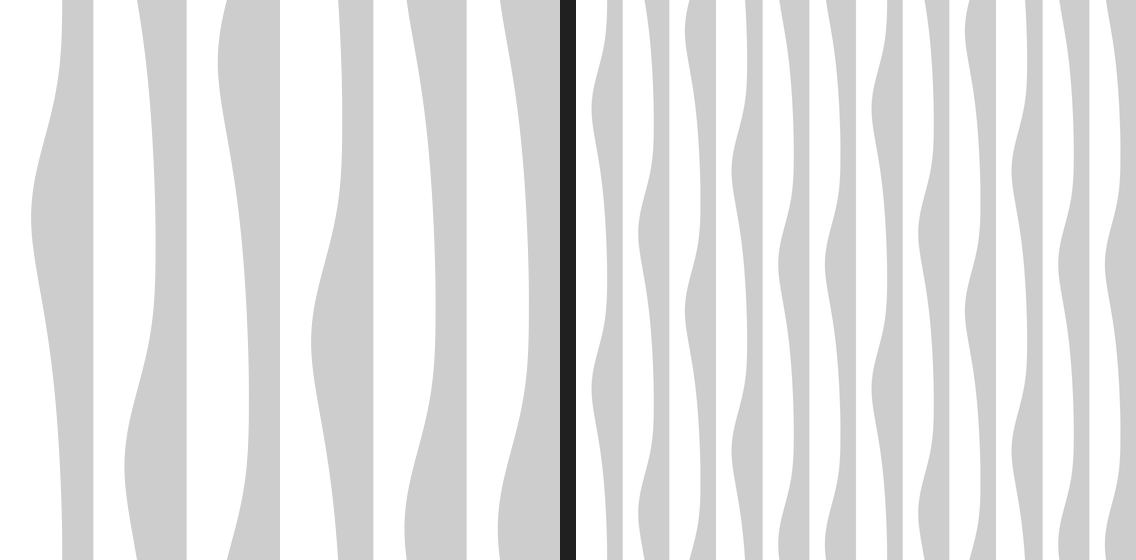
Left: one tile. Right: repeated 2 by 2.
A three.js fragment shader for this pattern:

```glsl
// Six grey bands on white, each with a straight right edge and a swelling left edge.
// One lopsided wave per band, warped from a cosine, sets the left edge; each band
// shifts it by a whole number of steps, so the tile wraps in both directions.

#define COLUMNS 6.0
#define STEPS 18.0                    // vertical shifts per tile
#define SHIFTS_A vec3(7.0, 15.0, 2.0) // shift of bands 0 to 2, in steps
#define SHIFTS_B vec3(11.0, 17.0, 17.0) // shift of bands 3 to 5
#define EDGE_MIN 0.3333               // left edge at the widest part of a band
#define EDGE_MAX 0.6667               // left edge at the narrowest part
#define TAPER 0.592                   // share of the wave spent narrowing
#define PAPER vec3(1.0)
#define INK vec3(0.803)

varying vec2 vUv;

const float PI = 3.14159265;

// Picks the shift of one band.
float bandShift(float band) {
  vec3 slot = vec3(0.0, 1.0, 2.0);
  vec3 first = vec3(lessThan(abs(slot - band), vec3(0.5)));
  vec3 second = vec3(lessThan(abs(slot + 3.0 - band), vec3(0.5)));
  return (dot(SHIFTS_A, first) + dot(SHIFTS_B, second)) / STEPS;
}

// Position of the left edge in its column; phase 0 is the widest part.
float leftEdge(float phase) {
  bool narrowing = phase < TAPER;
  float u = narrowing ? phase / TAPER : (1.0 - phase) / (1.0 - TAPER);
  float skew = narrowing ? 1.0 - 0.8 * u : 0.32 + 0.5 * u;
  float warped = u + u * (1.0 - u) * skew;
  return mix(EDGE_MIN, EDGE_MAX, 0.5 - 0.5 * cos(PI * warped));
}

void main() {
  float across = vUv.x * COLUMNS;
  float band = mod(floor(across), COLUMNS);
  float x = fract(across);
  float soft = max(fwidth(across), 1e-5);

  float edge = leftEdge(fract(1.0 - vUv.y - bandShift(band)));

  // Smoothed coverage, with the straight edge carried across the column border.
  float left = clamp((x - edge) / soft + 0.5, 0.0, 1.0);
  float right = clamp((1.0 - x) / soft + 0.5, 0.0, 1.0);
  float spill = clamp(0.5 - x / soft, 0.0, 1.0);

  gl_FragColor = vec4(mix(PAPER, INK, max(left * right, spill)), 1.0);
}
```
